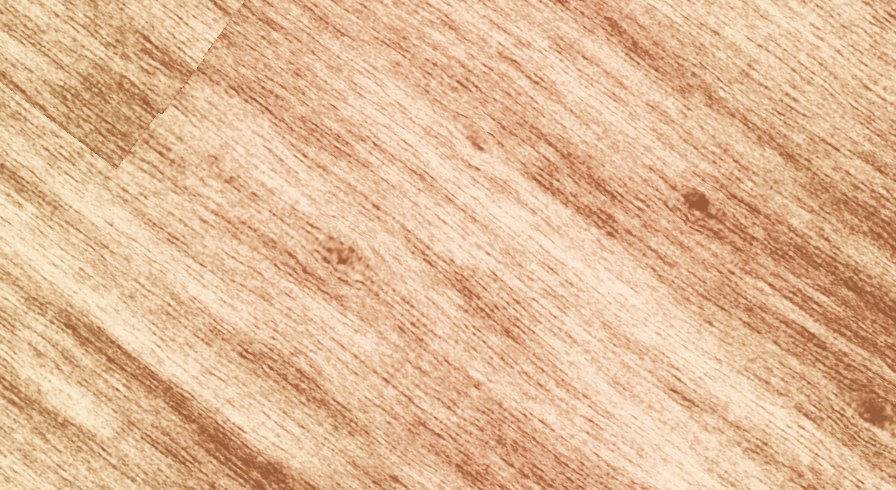
Reproduce this texture procedurally as a WebGL 2 fragment shader.

```glsl
#version 300 es
precision highp float;
// Pale wooden boards seen on a slant: stretched noise layers and thin broken
// grain lines build the figure in board space, knots bend the grain around
// them, and the summed tone is turned into colour by a wood ramp.

uniform vec2 u_resolution;
out vec4 fragColor;

const vec2 ALONG = vec2(0.8, -0.6);   // grain direction
const vec2 ACROSS = vec2(0.6, 0.8);
const float BOARD_WIDTH = 0.145;
const float FIRST_EDGE = 0.666;
const float KNOT_CELL = 0.5;

float hash(vec2 p) {
    vec3 q = fract(vec3(p.xyx) * 0.1031);
    q += dot(q, q.yzx + 33.33);
    return fract((q.x + q.y) * q.z);
}

float noise(vec2 p) {
    vec2 i = floor(p), f = fract(p);
    f = f * f * (3.0 - 2.0 * f);
    return mix(mix(hash(i), hash(i + vec2(1, 0)), f.x),
               mix(hash(i + vec2(0, 1)), hash(i + vec2(1, 1)), f.x), f.y);
}

// Noise centred on zero
float grain(vec2 p, vec2 frequency) {
    return noise(p * frequency + frequency.yx) - 0.5;
}

float ramp(float a, float b, float x) {
    return clamp((x - a) / (b - a), 0.0, 1.0);
}

vec3 woodColour(float tone, float warmth) {
    vec3 brown = mix(vec3(0.77, 0.60, 0.43), vec3(0.86, 0.62, 0.47), warmth);
    vec3 c = mix(vec3(0.60, 0.37, 0.24), vec3(0.72, 0.47, 0.32), ramp(-0.1, 0.14, tone));
    c = mix(c, brown, ramp(0.14, 0.32, tone));
    c = mix(c, vec3(0.87, 0.71, 0.56), ramp(0.32, 0.46, tone));
    c = mix(c, vec3(0.92, 0.78, 0.65), ramp(0.46, 0.62, tone));
    c = mix(c, vec3(0.96, 0.86, 0.76), ramp(0.62, 0.78, tone));
    return mix(c, vec3(0.99, 0.93, 0.85), ramp(0.78, 1.1, tone));
}

// One possible knot per cell: x = sideways bend of the grain, y = darkness
vec2 knot(vec2 q) {
    vec2 cell = floor(q / KNOT_CELL);
    float present = step(hash(cell + 7.3), 0.6);
    vec2 jitter = vec2(hash(cell + 1.7), hash(cell + 4.1));
    vec2 d = q - (cell + 0.3 + 0.4 * jitter) * KNOT_CELL;
    float size = mix(0.9, 1.4, hash(cell + 9.2));
    vec2 ragged = d + 0.018 * vec2(grain(q, vec2(50.0)), grain(q, vec2(65.0)));
    float r = length(ragged * vec2(0.65, 1.0)) / size;
    float halo = exp(-r * r / 0.0014);
    float core = 1.0 - smoothstep(0.006, 0.026, r);
    float patchy = noise(q * vec2(90.0, 150.0));
    return present * vec2(-0.6 * d.y * halo, core * (0.12 + 0.35 * patchy) + 0.12 * halo);
}

// Dark heartwood streaks, repeated across the boards
float heartStreak(vec2 q) {
    float v = q.y + 0.06 * grain(q, vec2(1.8, 3.0));
    float d = (fract(v * 2.0 + 0.46) - 0.5) * 0.5;
    return exp(-d * d / 0.0014) * (0.3 + noise(q * vec2(2.2, 12.0)));
}

// Arched rings: contours of a stretched noise field, in patches
float archedFigure(vec2 q) {
    float field = noise(q * vec2(2.6, 7.0) + 3.0) + 0.05 * grain(q, vec2(20.0, 40.0));
    float patches = smoothstep(0.5, 0.75, noise(q * vec2(1.7, 4.0) + 11.0));
    return patches * cos(field * 75.0);
}

// Thin dark lines, evenly spaced, each broken up along its own length
float grainLines(vec2 q, float count) {
    float v = q.y * count + 1.5 * grain(q, vec2(4.0, 17.0)) + 0.5 * grain(q, vec2(26.0, 40.0));
    float line = 0.5 + 0.5 * cos(6.2832 * (fract(v) - 0.5));
    float id = floor(v);
    float fade = noise(vec2(q.x * 9.0 + 17.0 * hash(vec2(id, 3.0)), id));
    float broken = noise(vec2(q.x * 85.0, id + 0.5));
    return line * line * smoothstep(0.1, 0.7, fade) * (0.35 + 1.1 * broken);
}

// Short, broken dark pores
float pores(vec2 q) {
    float dashes = smoothstep(0.5, 0.75, noise(q * vec2(16.0, 170.0) + 5.0));
    return dashes * (0.3 + 1.1 * noise(q * vec2(100.0, 170.0)));
}

float woodTone(vec2 q) {
    vec2 k = knot(q);
    vec2 g = q + vec2(0.0, k.x + 0.035 * grain(q, vec2(1.8, 3.5))
                              + 0.004 * grain(q, vec2(9.0, 16.0)));
    // Broad streaks and stains
    float tone = 0.655;
    tone += 0.50 * grain(g, vec2(1.6, 10.0));
    tone += 0.36 * grain(g, vec2(2.6, 32.0));
    tone -= 0.19 * smoothstep(0.58, 0.8, noise(g * vec2(3.4, 11.0) + 21.0));
    tone -= 0.19 * heartStreak(g) + k.y - 0.07 * archedFigure(g);
    // Fibres, flecks and lines
    tone += 0.24 * grain(g, vec2(6.0, 85.0));
    tone += 0.28 * grain(g, vec2(38.0, 210.0));
    tone += 0.44 * grain(g, vec2(190.0, 310.0));
    tone += 0.12 * smoothstep(0.55, 0.85, noise(g * vec2(75.0, 190.0) + 31.0));
    return tone - 0.32 * grainLines(g, 82.0) - 0.14 * pores(g);
}

float boardTone(float lane, float soft) {
    float row = floor(lane);
    return 0.09 * (mix(hash(vec2(row - 1.0, 2.0)), hash(vec2(row, 2.0)),
                       smoothstep(0.0, soft, fract(lane))) - 0.5);
}

void main() {
    vec2 p = gl_FragCoord.xy / u_resolution.y;
    vec2 q = vec2(dot(p, ALONG), dot(p, ACROSS));
    float px = 1.0 / u_resolution.y;

    // Board ends in the upper left
    float lane = (q.y - FIRST_EDGE) / BOARD_WIDTH;
    float end = -0.205 + 0.012 * hash(vec2(floor(lane), 8.0));
    float hasEnd = step(0.0, lane);
    float nextBoard = hasEnd * step(q.x, end);
    float seam = hasEnd * (1.0 - smoothstep(0.0, 0.002 + px, abs(q.x - end)));
    float endShade = hasEnd * step(end, q.x) * exp((end - q.x) / 0.07);

    // Tone: wood, boards, then broad light and shade
    float tone = woodTone(q + nextBoard * vec2(4.37, 2.13));
    tone += boardTone(lane, 0.04) - 0.09 * nextBoard - 0.14 * seam;
    tone -= 0.3 * endShade * noise(q * vec2(7.0, 14.0));
    tone += 0.07 * (1.0 - smoothstep(0.1, 0.8, length(p)));
    tone -= 0.14 * smoothstep(1.3, 1.85, p.x) * smoothstep(1.0, 0.3, p.y);

    // Yellow on the left, rosy through the middle, browner on the right
    float drift = p.x + 0.6 * grain(q, vec2(1.5, 5.0));
    float rosy = smoothstep(0.2, 0.9, drift) * (1.0 - 0.5 * smoothstep(1.1, 1.7, drift));
    vec3 tint = mix(vec3(0.99, 1.0, 0.95), vec3(1.005, 0.985, 0.98), rosy);
    fragColor = vec4(clamp(woodColour(tone, rosy) * tint, 0.0, 1.0), 1.0);
}
```
